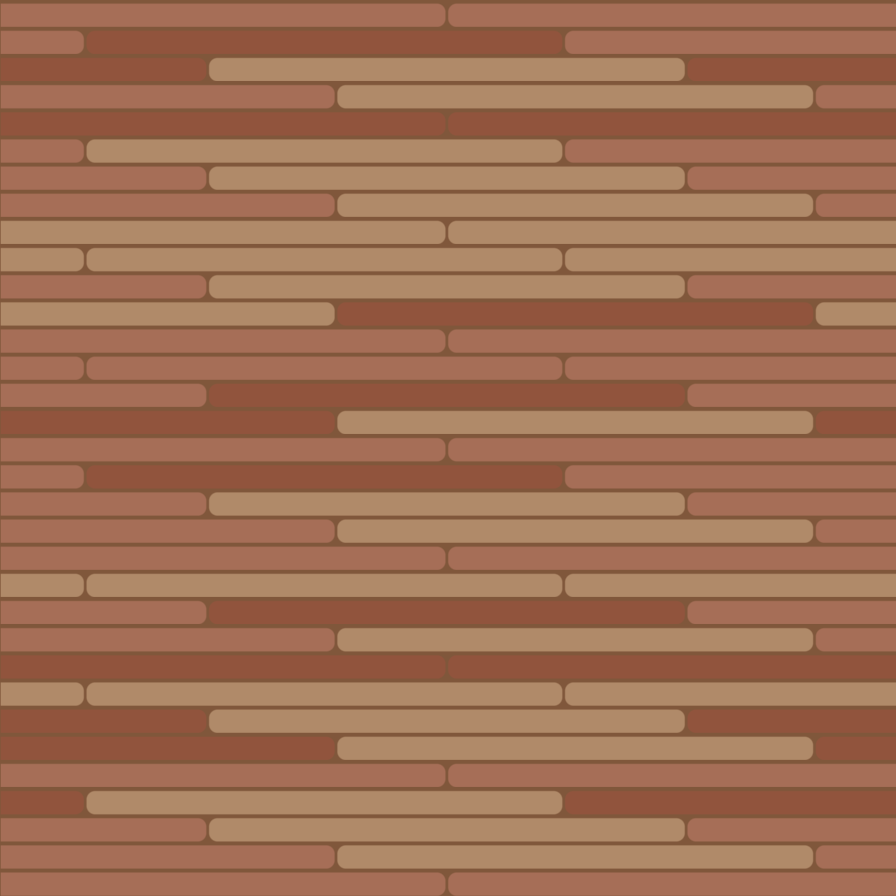
Give the GLSL for this pattern, as a three.js fragment shader.

```glsl
// Long, thin rounded tiles in staggered courses, set in brown mortar.
// Each course shifts its joints in a cycle of four; a rounded-box distance
// shapes each tile and a hash picks one of three flat clay tones.

varying vec2 vUv;

const float ROWS = 33.0;
const float ROW_CENTER = 0.563;       // tile centre within its course, from the top
const float TILE_LENGTH = 0.534;      // joint to joint
const float JOINT_GAP = 0.0030;
const float TILE_HEIGHT = 0.0260;
const float CORNER_RADIUS = 0.0095;
const float EDGE_SOFTNESS = 0.0011;
const float BORDER = 0.0015;          // thin mortar line at the left side
const vec4 JOINT_X = vec4(0.4987, 0.0951, 0.2318, 0.3750);

const vec3 MORTAR = vec3(0.50, 0.34, 0.23);
const vec3 CLAY = vec3(0.65, 0.43, 0.34);
const vec3 SAND = vec3(0.69, 0.54, 0.41);
const vec3 RUST = vec3(0.57, 0.33, 0.24);

// Shares of sand and rust; the rest is clay.
const vec2 CUT_SHARES = vec2(0.12, 0.21);
const vec2 WHOLE_SHARES = vec2(0.54, 0.29);

float hash(vec2 p) {
  return fract(sin(dot(p, vec2(127.1, 311.7))) * 43758.5453);
}

float roundedBox(vec2 p, vec2 halfSize, float radius) {
  vec2 q = abs(p) - halfSize + radius;
  return length(max(q, 0.0)) + min(max(q.x, q.y), 0.0) - radius;
}

// Joint position for a course in the four-course cycle.
float jointOffset(float row) {
  vec4 distanceToStep = abs(vec4(0.0, 1.0, 2.0, 3.0) - mod(row, 4.0));
  return dot(JOINT_X, 1.0 - step(0.5, distanceToStep));
}

vec3 tileColor(float row, float whole) {
  vec2 shares = mix(CUT_SHARES, WHOLE_SHARES, whole);
  float pick = hash(vec2(row + 1.0, whole + 3.0));
  vec3 color = mix(RUST, CLAY, step(shares.x + shares.y, pick));
  return mix(SAND, color, step(shares.x, pick));
}

void main() {
  // Courses count downward from the top.
  float down = (1.0 - vUv.y) * ROWS;
  float row = min(floor(down), ROWS - 1.0);
  float joint = jointOffset(row);
  float index = floor((vUv.x - joint) / TILE_LENGTH);
  float left = joint + index * TILE_LENGTH;

  // Tiles cut by the canvas sides share one tone per course.
  float whole = step(0.0, left) * step(left + TILE_LENGTH, 1.0);

  // Tile shape
  vec2 p = vec2(vUv.x - left - 0.5 * TILE_LENGTH,
                (down - row - ROW_CENTER) / ROWS);
  vec2 halfSize = 0.5 * vec2(TILE_LENGTH - JOINT_GAP, TILE_HEIGHT);
  float d = roundedBox(p, halfSize, CORNER_RADIUS);
  float mask = 1.0 - smoothstep(-EDGE_SOFTNESS, EDGE_SOFTNESS, d);
  mask *= smoothstep(0.0, BORDER, vUv.x);

  gl_FragColor = vec4(mix(MORTAR, tileColor(row, whole), mask), 1.0);
}
```
